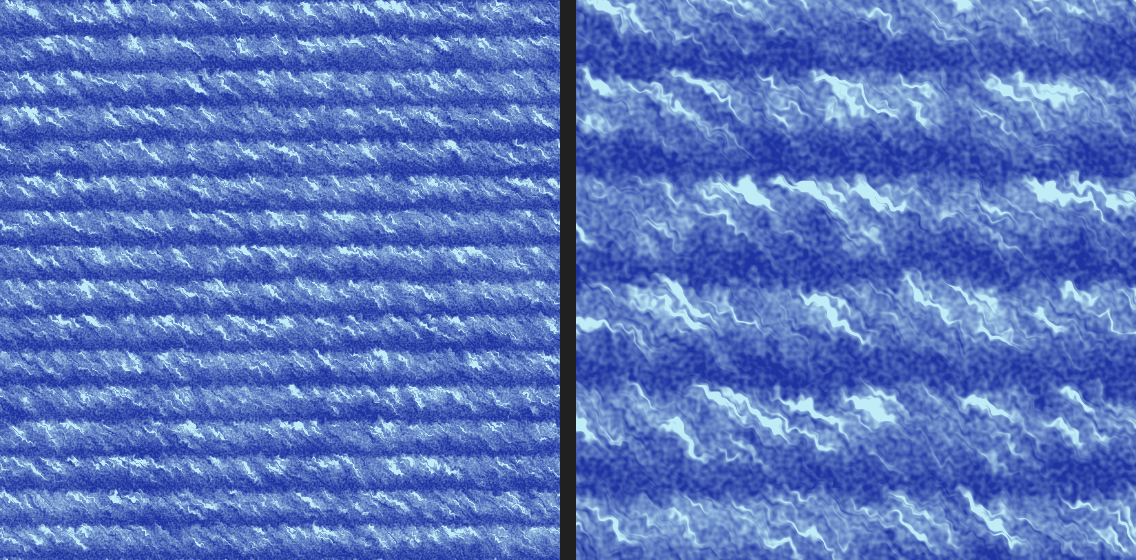
Left, the full canvas; right, a detail of the centre.
Reproduce this texture procedurally as a WebGL 2 fragment shader.

```glsl
#version 300 es
precision highp float;

uniform vec2 u_resolution;
out vec4 fragColor;

// Integer hash of a lattice point, two values in 0..1
vec2 hash2(vec2 cell) {
  uvec2 h = uvec2(cell) * 1664525u + 1013904223u;
  h.x += h.y * 1664525u;
  h.y += h.x * 1664525u;
  h ^= h >> 16u;
  h.x += h.y * 1664525u;
  h.y += h.x * 1664525u;
  h ^= h >> 16u;
  return vec2(h & 65535u) / 65535.0;
}

float cornerGradient(vec2 cell, vec2 offset, vec2 period) {
  float angle = 6.28319 * hash2(mod(cell, period) + period.yx).x;
  return dot(vec2(cos(angle), sin(angle)), offset);
}

// Gradient noise that wraps after a whole number of cells
float noise(vec2 p, vec2 period) {
  vec2 i = floor(p), f = p - i;
  vec2 w = f * f * f * (f * (f * 6.0 - 15.0) + 10.0);
  vec2 e = vec2(1.0, 0.0);
  float low = mix(cornerGradient(i, f, period),
                  cornerGradient(i + e.xy, f - e.xy, period), w.x);
  float high = mix(cornerGradient(i + e.yx, f - e.yx, period),
                   cornerGradient(i + e.xx, f - e.xx, period), w.x);
  return mix(low, high, w.y);
}

float wrappedNoise(vec2 uv, vec2 frequency) {
  return noise(uv * frequency, frequency);
}

// Short curved hairs lying loose along the grooves
float looseHairs(vec2 uv, float rows) {
  float sum = 0.0;
  for (int i = 0; i < 44; i++) {
    vec2 place = hash2(vec2(i, 7));
    vec2 shape = hash2(vec2(i, 19));
    vec2 center = vec2(place.x, (floor(place.y * rows) + 0.05 + 0.3 * shape.y) / rows);
    vec2 d = fract(uv - center + 0.5) - 0.5;
    float angle = 3.14159 * shape.x;
    d = mat2(cos(angle), -sin(angle), sin(angle), cos(angle)) * d;
    float bend = (shape.y - 0.5) * 90.0;
    float line = 1.0 - smoothstep(0.0003, 0.0017, abs(d.y - bend * d.x * d.x));
    float ends = 1.0 - smoothstep(0.004, 0.011, abs(d.x));
    sum += line * ends * (shape.x > 0.4 ? 0.22 : -0.2);
  }
  return sum;
}

void main() {
  vec2 uv = gl_FragCoord.xy / u_resolution;
  const float rows = 16.0;

  // Horizontal cords with wavering, fuzzy edges
  float y = uv.y * rows - 0.04
          + 0.12 * wrappedNoise(uv, vec2(14.0, 16.0))
          + 0.16 * wrappedNoise(uv, vec2(70.0, 48.0))
          + 0.10 * wrappedNoise(uv, vec2(190.0, 150.0));
  float row = floor(y);
  float t = y - row;
  float body = smoothstep(0.0, 0.68, t) * (1.0 - smoothstep(0.8, 1.02, t));

  // Twisted strands fall to the right inside each cord
  vec2 twist = vec2(uv.x + 1.3 * t / rows, y / rows);
  float strand = wrappedNoise(twist, vec2(42.0, 32.0));
  float fiber = wrappedNoise(twist, vec2(105.0, 48.0));
  float fineFiber = wrappedNoise(twist, vec2(210.0, 80.0));

  // Light on the cords, with glints on raised fibers
  float light = 0.11 + 0.43 * body;
  light += strand * (0.12 + 0.38 * body);
  light += fiber * (0.12 + 0.28 * body);
  light += fineFiber * (0.10 + 0.18 * body);
  light += 0.9 * body * smoothstep(0.12, 0.6, 0.6 * strand + 0.6 * fiber + 0.3 * fineFiber);

  // Uneven dye, loose hairs and fine grain
  light += 0.13 * wrappedNoise(uv, vec2(6.0, 9.0));
  light += looseHairs(uv, rows);
  light += 0.26 * wrappedNoise(uv, vec2(307.0)) + 0.20 * wrappedNoise(uv, vec2(211.0));

  vec3 grooveBlue = vec3(0.12, 0.20, 0.63);
  vec3 paleBlue = vec3(0.72, 0.89, 0.95);
  fragColor = vec4(mix(grooveBlue, paleBlue, clamp(light, 0.0, 1.05)), 1.0);
}
```
